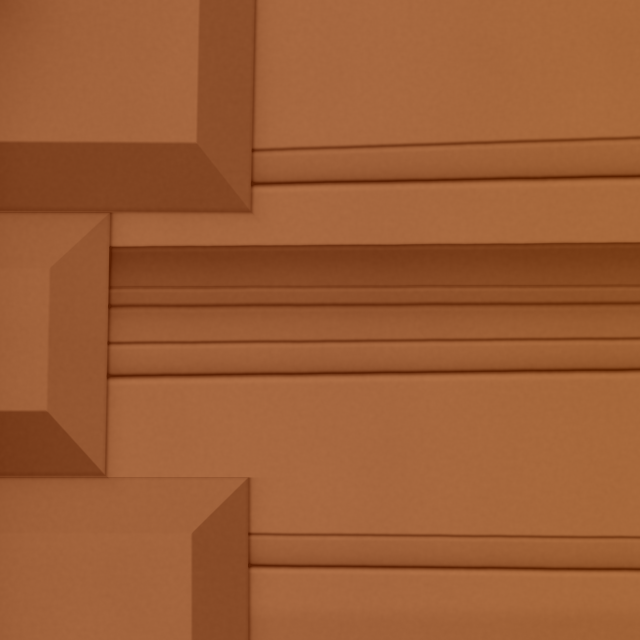
Reproduce this texture procedurally as a three.js fragment shader.

```glsl
// Terracotta facade: bevelled corner blocks beside slanting horizontal mouldings.
#define DEEP vec3(0.39, 0.16, 0.04)
#define CLAY vec3(0.67, 0.42, 0.26)
#define WALL_TONE 0.95
#define SOFT 0.0016
#define GRAIN 0.10
#define BLOTCH 0.07
#define WOBBLE 0.0016
#define CONTACT_WIDTH 0.004
#define SHADE_WIDTH 0.014

varying vec2 vUv;

vec2 hashGradient(vec2 cell) {
  vec2 k = vec2(dot(cell, vec2(127.1, 311.7)), dot(cell, vec2(269.5, 183.3)));
  return fract(sin(k) * 43758.5) * 2.0 - 1.0;
}

float gradientNoise(vec2 p) {
  vec2 i = floor(p), f = fract(p);
  vec2 u = f * f * f * (f * (f * 6.0 - 15.0) + 10.0);
  float a = dot(hashGradient(i), f);
  float b = dot(hashGradient(i + vec2(1.0, 0.0)), f - vec2(1.0, 0.0));
  float c = dot(hashGradient(i + vec2(0.0, 1.0)), f - vec2(0.0, 1.0));
  float d = dot(hashGradient(i + 1.0), f - 1.0);
  return mix(mix(a, b, u.x), mix(c, d, u.x), u.y);
}

float fbm(vec2 p) {
  float sum = 0.0, gain = 0.5;
  for (int i = 0; i < 4; i++) {
    sum += gain * gradientNoise(p);
    p = p * 2.03 + 7.1;
    gain *= 0.5;
  }
  return sum;
}

float above(float d) { return smoothstep(-SOFT, SOFT, d); }

// Height over a slanting line given by its left and right ends
float over(vec2 p, float left, float right) { return p.y - mix(left, right, p.x); }

// Thin dark joint with a faint lit lip beneath
float groove(float d, float width, float depth) {
  float lip = (d + 2.6 * width) / width;
  return 0.08 * exp(-lip * lip) - depth * exp(-d * d / (width * width));
}

// Rounded bead between two joints, darkening toward the lower one
float bead(float top, float bottom) {
  float inside = above(-top) * above(bottom);
  return -inside * (0.08 + 0.36 * exp(-max(bottom, 0.0) / 0.014));
}

float mouldings(vec2 p) {
  p.y += WOBBLE * fbm(vec2(p.x * 14.0, p.y * 5.0));
  float tone = WALL_TONE;

  // Upper bead
  float a = over(p, 0.7526, 0.785), b = over(p, 0.7044, 0.724);
  tone += bead(a, b) + groove(a, 0.003, 0.62) + groove(b, 0.0038, 0.75);

  // Recessed cove under the fascia, then a narrow fillet
  float c = over(p, 0.6133, 0.6211), d = over(p, 0.550, 0.5534);
  float e = over(p, 0.5213, 0.5267);
  float cove = mix(0.50, 0.27, smoothstep(0.0, 0.06, d));
  tone = mix(tone, cove, above(-c) * above(d));
  tone = mix(tone, 0.60, above(-d) * above(e));
  tone += groove(c, 0.0025, 0.22) + groove(d, 0.0022, 0.32);

  // Shaded slope and lower bead
  float f = over(p, 0.4622, 0.4714), g = over(p, 0.4095, 0.4219);
  tone -= above(-e) * above(f) * (0.12 + 0.38 * exp(min(e, 0.0) / 0.018));
  tone += bead(f, g) + groove(e, 0.0032, 0.42);
  tone += groove(f, 0.0028, 0.60) + groove(g, 0.0038, 0.72);

  // Bottom bead
  float h = over(p, 0.1693, 0.1602), k = over(p, 0.1198, 0.1094);
  tone += bead(h, k) + groove(h, 0.0025, 0.58) + groove(k, 0.0033, 0.72);
  return tone - 0.10 * (1.0 - smoothstep(0.025, 0.06, p.y));
}

// outer, inner: right, bottom, top; tones: face, right, bottom, top
float block(float tone, vec2 p, vec3 outer, vec3 inner, vec4 tones) {
  float d = max(p.x - outer.x, max(outer.y - p.y, p.y - outer.z));
  float side = max(max(p.x - outer.x, outer.y - p.y), 0.0);
  float shadow = 0.48 * exp(-side * side / (CONTACT_WIDTH * CONTACT_WIDTH));
  shadow += 0.20 * exp(-side / SHADE_WIDTH);
  tone -= shadow * above(outer.z - p.y);

  // Bevel coordinates reach 0 at the face and 1 at the rim
  float r = (p.x - inner.x) / (outer.x - inner.x);
  float b = (inner.y - p.y) / (inner.y - outer.y);
  float t = (p.y - inner.z) / (outer.z - inner.z);
  float rim = max(r, max(b, t));
  float bevel = mix(tones.y, tones.z, smoothstep(-0.025, 0.025, b - r));
  bevel = mix(bevel, tones.w, smoothstep(-0.025, 0.025, t - max(r, b)));
  float surface = mix(tones.x, bevel, smoothstep(-0.03, 0.03, rim));
  surface -= 0.10 * smoothstep(0.93, 1.0, rim);
  return mix(tone, surface, above(-d));
}

void main() {
  vec2 p = vUv;
  float tone = mouldings(p);

  // Stacked blocks, each leaning slightly
  tone = block(tone, p, vec3(0.388, -0.5, 0.254), vec3(0.2995, -0.4, 0.1667), vec4(0.90, 0.52, 0.5, 0.86));
  vec2 lean = vec2(p.x - 0.02 * (p.y - 0.26), p.y);
  tone = block(tone, lean, vec3(0.164, 0.258, 0.668), vec3(0.0715, 0.358, 0.581), vec4(0.90, 0.70, 0.36, 0.86));
  lean = vec2(p.x - 0.02 * (p.y - 0.67), p.y + 0.006 * (p.x - 0.3));
  tone = block(tone, lean, vec3(0.3915, 0.6706, 1.5), vec3(0.305, 0.777, 1.4), vec4(0.93, 0.58, 0.43, 0.9));

  // Corner falloff, stains and fine grain
  tone -= 0.30 * exp(-length(p - vec2(0.0, 1.0)) / 0.10);
  tone -= 0.10 * exp(-p.x / 0.05);
  tone += BLOTCH * fbm(p * 6.0) + GRAIN * fbm(p * 110.0);
  vec3 color = mix(DEEP, CLAY, clamp(tone, -0.12, 1.08));
  color.b -= 0.02 * smoothstep(0.5, 1.0, p.x);
  gl_FragColor = vec4(color, 1.0);
}
```
